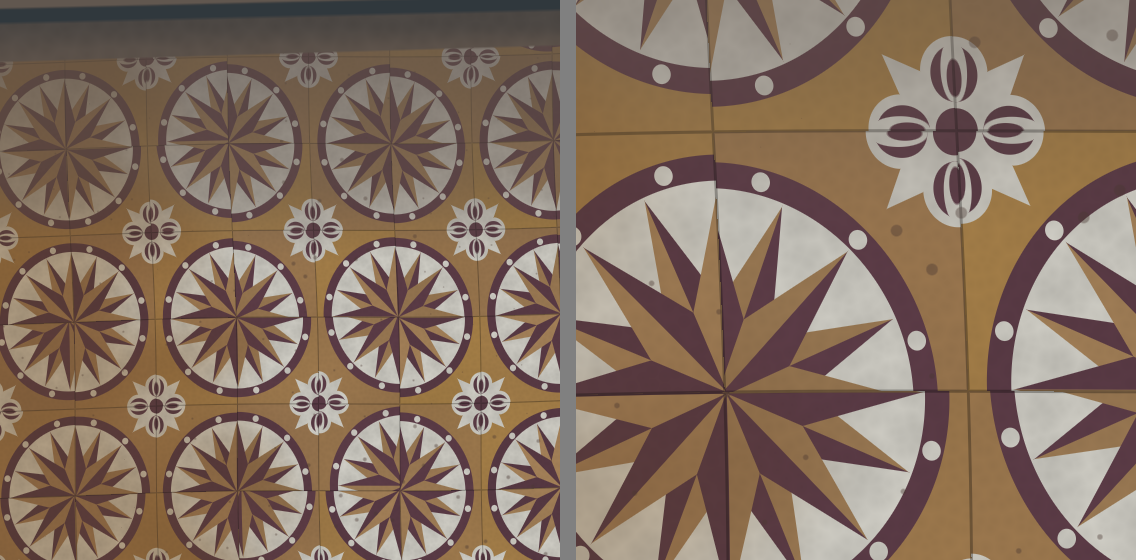
Left: the whole. Right: its middle third, enlarged.
This pattern is drawn by a three.js fragment shader. Its source:

```glsl
varying vec2 vUv;

const float TAU = 6.2831853;

vec2 hash2(vec2 p) {
  vec2 s = vec2(dot(p, vec2(127.1, 311.7)), dot(p, vec2(269.5, 183.3)));
  return fract(sin(s) * 4375.85);
}

// Distance to the nearest scattered point
float cellular(vec2 p) {
  float nearest = 2.0;
  for (int y = -1; y <= 1; y++) {
    for (int x = -1; x <= 1; x++) {
      vec2 id = floor(p) + vec2(x, y);
      nearest = min(nearest, length(id + hash2(id) - p));
    }
  }
  return nearest;
}

// Folds the plane into n sectors, each pointing along +y
vec2 sector(vec2 p, float n, float turn) {
  float span = TAU / n;
  float a = mod(atan(p.x, p.y) - turn + span * 0.5, span) - span * 0.5;
  return length(p) * vec2(sin(a), cos(a));
}

float fill(float d, float px) {
  return clamp(0.5 - d / px, 0.0, 1.0);
}

float ellipse(vec2 p, vec2 r) {
  return (length(p / r) - 1.0) * min(r.x, r.y);
}

// Straight flank from a shoulder up to the tip
float spike(vec2 p, float tip, vec2 shoulder) {
  vec2 n = normalize(vec2(tip - shoulder.y, shoulder.x));
  return dot(vec2(abs(p.x), p.y - tip), n);
}

// Eight two-tone star points
vec3 starPoints(vec3 col, vec2 p, float turn, vec3 gold, vec3 maroon, float px) {
  vec2 s = sector(p, 8.0, turn);
  float halves = length(p) * sin(8.0 * (atan(p.x, p.y) - turn)) / 8.0;
  vec3 tone = mix(maroon, gold, fill(halves, px));
  return mix(col, tone, fill(spike(s, 0.4, vec2(0.063, 0.157)), px));
}

vec3 medallion(vec3 col, vec2 p, vec3 gold, vec3 maroon, vec3 cream, float px) {
  float r = length(p);
  col = mix(col, maroon, fill(r - 0.457, px));
  vec2 bead = sector(p, 12.0, TAU / 24.0) - vec2(0.0, 0.432);
  col = mix(col, cream, fill(length(bead) - 0.019, px));
  col = mix(col, cream, fill(r - 0.407, px));
  col = starPoints(col, p, TAU / 16.0, gold, maroon, px);
  return starPoints(col, p, 0.0, gold, maroon, px);
}

vec3 flower(vec3 col, vec2 p, vec3 maroon, vec3 cream, float px) {
  vec2 arm = sector(p, 4.0, 0.0);
  vec2 corner = sector(p, 4.0, TAU / 8.0);
  float body = min(length(arm - vec2(0.0, 0.112)) - 0.068, length(p) - 0.09);
  body = min(body, spike(corner, 0.205, vec2(0.055, 0.07)));
  col = mix(col, cream, fill(body, px));
  // Paired crescents around a bud
  vec2 leaf = arm - vec2(0.0, 0.108);
  float crescents = max(ellipse(leaf, vec2(0.047, 0.054)),
                        -ellipse(leaf - vec2(0.0, 0.006), vec2(0.026, 0.062)));
  float bud = ellipse(leaf + vec2(0.0, 0.008), vec2(0.014, 0.036));
  float core = length(p) - 0.042;
  return mix(col, maroon, fill(min(min(crescents, bud), core), px));
}

void main() {
  vec2 uv = vUv;
  float px = fwidth(uv.x) / 0.29;

  // Slightly skewed lattice, four tiles to each repeat
  vec2 q = vec2((uv.x - 0.411 - 0.026 * (0.74 - uv.y)) / 0.29,
                (uv.y - 0.74 - 0.018 * (uv.x - 0.409)) / 0.31);
  q += 0.01 * sin(uv.yx * vec2(9.0, 7.0) + vec2(1.0, 2.0));
  vec2 tile = floor(q * 2.0);
  vec2 rnd = hash2(tile + 17.0);
  vec2 slip = (hash2(tile + 5.0) - 0.5) * mix(0.012, 0.06, step(0.8, rnd.y));

  // Mottled pigments
  float blotch = cellular(uv * 34.0);
  float cloud = sin(uv.x * 13.0 + 2.0 * sin(uv.y * 9.0)) * sin(uv.y * 15.0 + uv.x * 5.0);
  vec3 gold = vec3(0.60, 0.47, 0.32) * (0.95 + 0.1 * rnd.x + 0.03 * cloud);
  vec3 maroon = vec3(0.335, 0.215, 0.26) * (0.96 + 0.08 * rnd.y);
  vec3 cream = vec3(0.79, 0.785, 0.755) * (0.94 + 0.1 * blotch);

  vec3 col = gold * vec3(1.0, 0.98, 0.98 - 0.2 * rnd.x);
  col = medallion(col, q - floor(q + 0.5) + slip, gold, maroon, cream, px);
  col = flower(col, fract(q) - 0.5 + slip * 0.35, maroon, cream, px);

  // Seams and worn pits
  vec2 seam = abs(fract(q * 2.0 + 0.5) - 0.5) * 0.5;
  col *= 1.0 - 0.3 * fill(min(seam.x, seam.y) - 0.003, px);
  float pit = cellular(uv * 13.0 + 3.0) - 0.045 * hash2(floor(uv * 4.0)).x;
  col = mix(col, vec3(0.28, 0.21, 0.19), 0.4 * fill(pit, px * 6.0));
  col *= 0.98 + 0.04 * cellular(uv * 130.0);

  // Warm left side, hazy shade deepening to the top
  float warm = 1.0 - smoothstep(0.15, 0.5, uv.x + 0.25 * (uv.y - 0.4) + 0.08 * cloud);
  col *= mix(vec3(1.0), vec3(0.91, 0.83, 0.72), warm);
  col = mix(col, vec3(0.46, 0.38, 0.31), 0.2 * warm + 0.04);
  float haze = smoothstep(0.52, 0.7, uv.y + 0.02 * cloud);
  col = mix(col, vec3(0.37, 0.32, 0.28), 0.46 * haze);
  col = mix(col, vec3(0.33, 0.29, 0.27), 0.35 * smoothstep(0.68, 0.92, uv.y));

  // Plain border with a dark strip
  float edge = 0.889 + 0.03 * uv.x;
  vec3 border = mix(vec3(0.36, 0.32, 0.29), vec3(0.3, 0.28, 0.265), smoothstep(edge, 0.96, uv.y));
  border *= 0.96 + 0.06 * blotch;
  float strip = abs(uv.y - 0.971 - 0.024 * uv.x) - 0.013;
  border = mix(border, vec3(0.19, 0.22, 0.24), fill(strip, 0.006));
  border = mix(border, vec3(0.38, 0.34, 0.31), fill(0.985 + 0.024 * uv.x - uv.y, 0.004));
  col = mix(col, border, fill(edge - uv.y, 0.004));

  gl_FragColor = vec4(col, 1.0);
}
```
